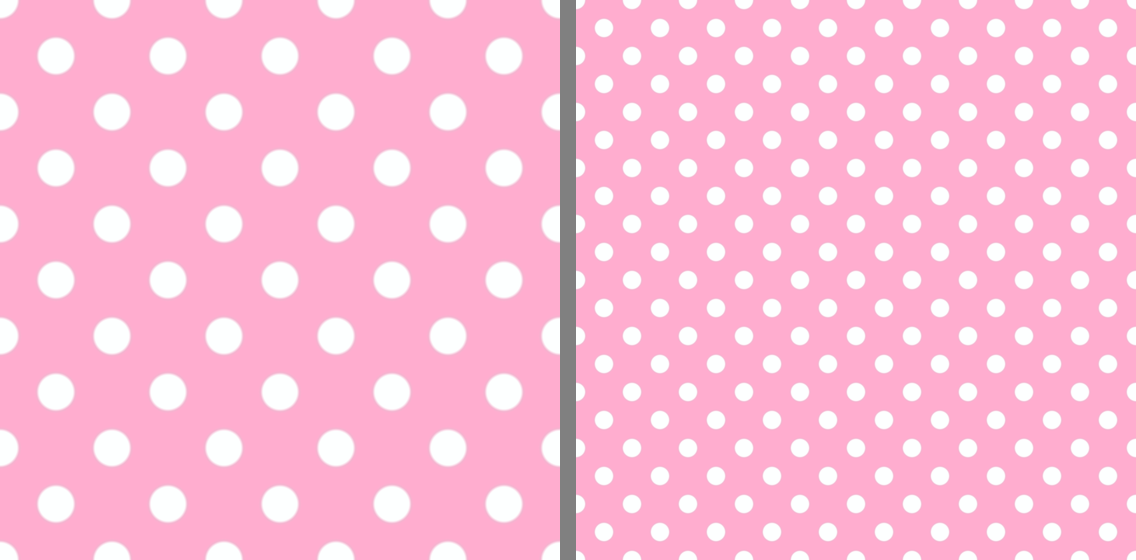
Left: one tile. Right: repeated 2 by 2.
A WebGL 1 fragment shader for this pattern:

```glsl
precision highp float;
// White polka dots on flat pink: a 5 by 5 grid of square cells with a dot on
// every cell corner and another in every cell centre, giving staggered rows.
// Each dot is a circle distance with a soft edge and a thin dusky rim.

uniform vec2 u_resolution;

const float REPEATS = 5.0;        // cells across and down
const float DOT_RADIUS = 0.163;   // lengths below are in cell widths
const float EDGE_SOFTNESS = 0.016;
const float RIM_START = 0.010;    // rim fade, measured out from the radius
const float RIM_END = 0.032;

const vec3 GROUND_PINK = vec3(1.0, 0.68, 0.81);
const vec3 RIM_PINK = vec3(0.96, 0.70, 0.81);
const vec3 DOT_WHITE = vec3(0.994, 1.0, 1.0);

// Distance to the nearest centre of a unit grid with points on whole numbers
float gridDistance(vec2 p) {
  return length(fract(p + 0.5) - 0.5);
}

void main() {
  vec2 cell = gl_FragCoord.xy / u_resolution * REPEATS;
  float pixel = REPEATS / min(u_resolution.x, u_resolution.y);

  // Corner dots and centre dots, as signed distance to the dot outline
  float outline = min(gridDistance(cell), gridDistance(cell + 0.5)) - DOT_RADIUS;

  // Rim over the ground, then the dot over both
  float rim = 1.0 - smoothstep(RIM_START, RIM_END, outline);
  float softness = max(EDGE_SOFTNESS, pixel);
  float dotMask = 1.0 - smoothstep(-softness, softness, outline);

  vec3 color = mix(GROUND_PINK, RIM_PINK, rim);
  color = mix(color, DOT_WHITE, dotMask);
  gl_FragColor = vec4(color, 1.0);
}
```
